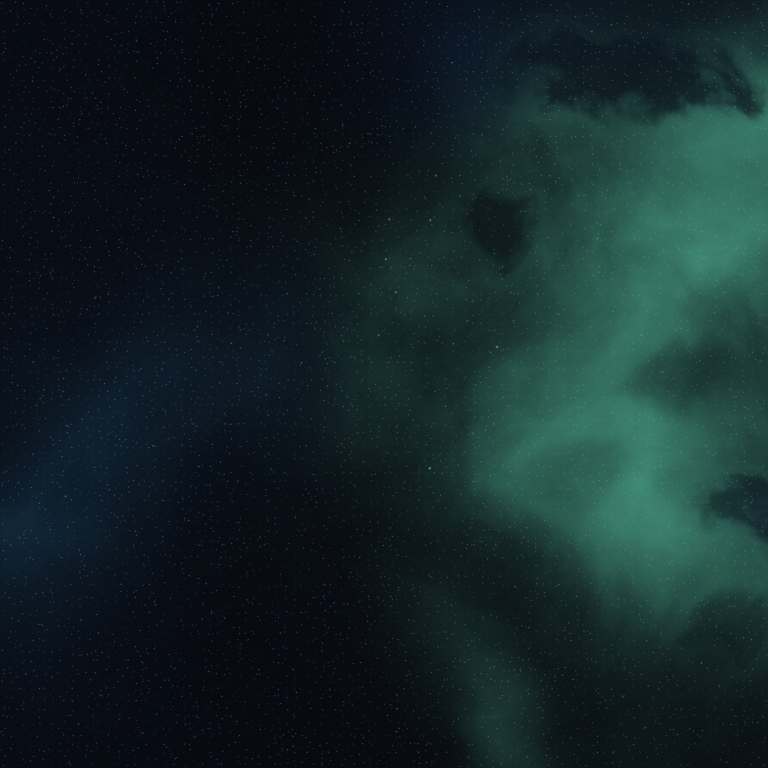
Reproduce this background procedurally as a three.js fragment shader.

```glsl
// Deep-space backdrop: a green nebula on the right, faint blue haze on the left, fine stars.
varying vec2 vUv;

const vec3 SPACE_COLOR = vec3(0.027, 0.035, 0.062);
const vec3 GREEN_GAS   = vec3(0.205, 0.465, 0.360);
const vec3 BLUE_HAZE   = vec3(0.030, 0.092, 0.125);
const vec3 INDIGO_HAZE = vec3(0.012, 0.050, 0.100);
const vec3 STAR_COLOR  = vec3(0.62, 0.78, 0.80);

const float WARP_STRENGTH = 0.20;
const float WARP_FREQUENCY = 11.0;
const float CLOUD_FREQUENCY = 10.0;
const float DETAIL_FREQUENCY = 34.0;
const float GAS_CONTRAST = 0.36;
const float DETAIL_CONTRAST = 0.16;
const float LANE_RAGGEDNESS = 0.55;
const float STAR_RADIUS = 0.00085;
const float STAR_GAIN = 0.34;

mat2 rotation(float angle) {
  float c = cos(angle), s = sin(angle);
  return mat2(c, -s, s, c);
}

vec2 hash2(vec2 p) {
  vec3 h = fract(vec3(p.xyx) * vec3(0.1031, 0.1030, 0.0973));
  h += dot(h, h.yzx + 33.33);
  return fract((h.xx + h.yz) * h.zy);
}

// Soft elliptical mass; tilt is measured counter-clockwise.
float mass(vec2 p, vec2 center, vec2 radius, float tilt) {
  vec2 q = rotation(tilt) * (p - center) / radius;
  return exp(-dot(q, q));
}

// Layered sines that fold the plane into billows.
vec2 billow(vec2 p) {
  float frequency = WARP_FREQUENCY;
  for (int i = 0; i < 8; i++) {
    float layer = float(i);
    vec2 q = rotation(layer * 1.9 + 0.4) * p * frequency;
    p += WARP_STRENGTH / frequency * sin(q.yx + layer * 2.3);
    frequency *= 1.55;
  }
  return p;
}

// Layered sines as cloud texture, about -1 to 1.
float cloud(vec2 p) {
  float sum = 0.0, weight = 0.5;
  for (int i = 0; i < 6; i++) {
    p = rotation(1.1) * p + float(i) * 1.7;
    sum += weight * sin(p.x + 1.2 * sin(p.y * 0.8)) * cos(p.y + 0.9 * sin(p.x * 0.7));
    p *= 1.85;
    weight *= 0.6;
  }
  return sum;
}

// Share of light that passes a dark lane with a torn rim.
float lane(float shape, float tear, float depth) {
  return 1.0 - depth * smoothstep(0.2, 0.85, shape + LANE_RAGGEDNESS * tear * smoothstep(0.05, 0.4, shape));
}

float greenDensity(vec2 p, float tear) {
  // Main body and its outlying wisps.
  float gas = 0.72 * mass(p, vec2(0.99, 0.70), vec2(0.38, 0.20), 0.22);
  gas += 0.50 * mass(p, vec2(0.82, 0.44), vec2(0.15, 0.15), -0.3);
  gas += 0.55 * mass(p, vec2(0.99, 0.90), vec2(0.13, 0.07), 0.9);
  gas += 0.48 * mass(p, vec2(0.91, 0.27), vec2(0.24, 0.08), -0.5);
  gas += 0.18 * mass(p, vec2(0.55, 0.66), vec2(0.10, 0.06), 0.2);
  gas += 0.10 * mass(p, vec2(0.48, 0.52), vec2(0.06, 0.10), 0.0);
  gas += 0.34 * mass(p, vec2(0.645, 0.07), vec2(0.14, 0.045), -1.0);
  gas += 0.26 * mass(p, vec2(0.72, 0.84), vec2(0.10, 0.06), 0.5);
  gas += 0.14 * mass(p, vec2(0.98, 0.70), vec2(0.08, 0.05), 0.4);
  gas += 0.22 * mass(p, vec2(0.87, 0.37), vec2(0.30, 0.40), 0.0);

  // Dark lanes cut into the gas.
  gas *= lane(mass(p, vec2(0.90, 0.49), vec2(0.10, 0.05), 0.1), tear * 0.4, 0.38);
  gas *= lane(mass(p, vec2(0.98, 0.31), vec2(0.08, 0.05), -0.5), tear, 0.58);
  gas *= lane(mass(p, vec2(0.77, 0.37), vec2(0.06, 0.05), 0.0), tear * 0.6, 0.25);
  gas *= lane(mass(p, vec2(0.81, 0.89), vec2(0.15, 0.055), 0.15), tear, 0.72);
  gas *= lane(mass(p, vec2(0.615, 0.69), vec2(0.05, 0.04), -0.6), tear, 0.6);
  gas *= lane(mass(p, vec2(0.95, 0.17), vec2(0.08, 0.04), -0.4), tear, 0.35);
  return gas;
}

// One star at most per grid cell, kept away from the cell border.
float starLayer(vec2 p, float cells, float share, float radius) {
  vec2 cell = floor(p * cells);
  vec2 place = 0.2 + 0.6 * hash2(cell + cells);
  vec2 trait = hash2(cell + cells * 2.0 + 17.0);
  float d = length((fract(p * cells) - place) / cells) / radius;
  return step(trait.x, share) * (0.2 + 0.8 * trait.y * trait.y) * exp(-d * d);
}

void main() {
  vec2 p = vUv;
  vec2 folded = billow(p);
  float billows = cloud(folded * CLOUD_FREQUENCY);
  float detail = cloud(folded * DETAIL_FREQUENCY);

  // Nebula and hazes.
  float gas = greenDensity(folded, detail + 0.5 * billows);
  float thin = 1.2 - 0.7 * smoothstep(0.3, 0.9, gas);
  gas *= 1.0 + thin * (GAS_CONTRAST * billows + DETAIL_CONTRAST * detail);
  float blue = 0.72 * mass(folded, vec2(0.19, 0.45), vec2(0.21, 0.13), 0.5);
  blue += 0.60 * mass(folded, vec2(0.02, 0.30), vec2(0.15, 0.12), 0.6);
  blue += 0.16 * mass(folded, vec2(0.0, 0.55), vec2(0.25, 0.65), 0.0);
  blue += 0.30 * mass(folded, vec2(0.85, 0.95), vec2(0.22, 0.13), 0.0);
  float indigo = 0.65 * mass(folded, vec2(0.60, 0.94), vec2(0.10, 0.11), 0.0);
  indigo += 0.40 * mass(folded, vec2(0.99, 0.31), vec2(0.07, 0.05), -0.4);

  vec3 color = SPACE_COLOR + GREEN_GAS * max(gas, 0.0);
  color += (BLUE_HAZE * blue + INDIGO_HAZE * indigo) * (1.0 + 0.4 * billows);

  // Fine star dust in three grids, then a few brighter stars.
  float stars = 0.0;
  for (int i = 0; i < 3; i++) {
    stars += STAR_GAIN * starLayer(p, 53.0 + 29.0 * float(i), 0.55, STAR_RADIUS);
  }
  float gathering = mass(p, vec2(0.53, 0.60), vec2(0.09, 0.12), 0.0);
  stars += 0.8 * starLayer(p, 19.0, 0.02 + 0.5 * gathering, STAR_RADIUS * 1.5);
  color += STAR_COLOR * stars * (1.0 - 0.55 * clamp(gas, 0.0, 1.0));

  gl_FragColor = vec4(color, 1.0);
}
```
